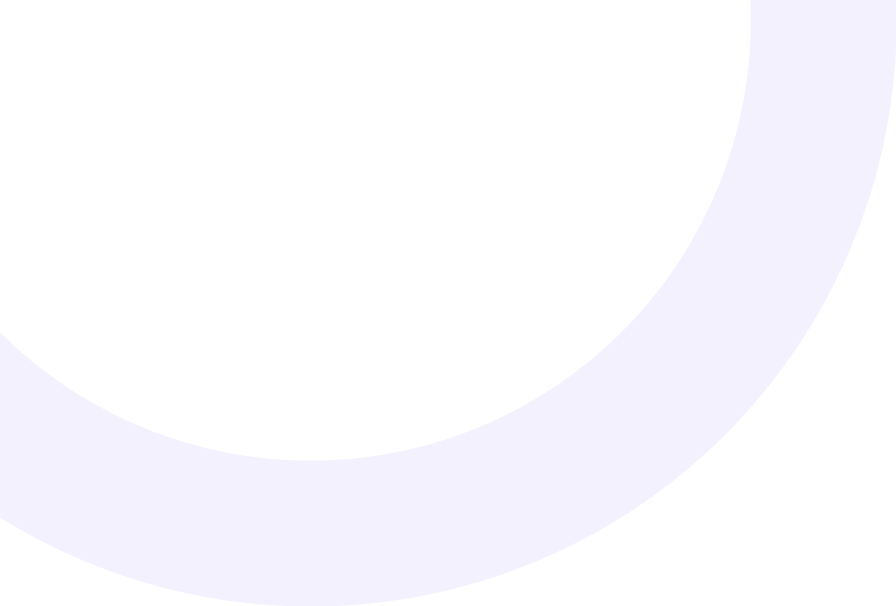
Give the GLSL for this background, as a Shadertoy shader.

```glsl
const vec3 PAPER_COLOR = vec3(1.0);
const vec3 RING_COLOR = vec3(0.957, 0.945, 1.0);

// Lengths are in canvas heights
const vec2 RING_CENTER = vec2(0.5125, 0.9663);
const float INNER_RADIUS = 0.7264;
const float OUTER_RADIUS = 0.9672;

// Signed distance to a ring, negative inside the band
float ringDistance(vec2 point, float innerRadius, float outerRadius) {
    float middleRadius = 0.5 * (innerRadius + outerRadius);
    float halfWidth = 0.5 * (outerRadius - innerRadius);
    return abs(length(point) - middleRadius) - halfWidth;
}

void mainImage(out vec4 fragColor, in vec2 fragCoord) {
    vec2 position = fragCoord / iResolution.y;
    float pixelSize = 1.0 / iResolution.y;

    // Ring coverage with a one-pixel soft edge
    float edge = ringDistance(position - RING_CENTER, INNER_RADIUS, OUTER_RADIUS);
    float coverage = clamp(0.5 - edge / pixelSize, 0.0, 1.0);

    fragColor = vec4(mix(PAPER_COLOR, RING_COLOR, coverage), 1.0);
}
```
